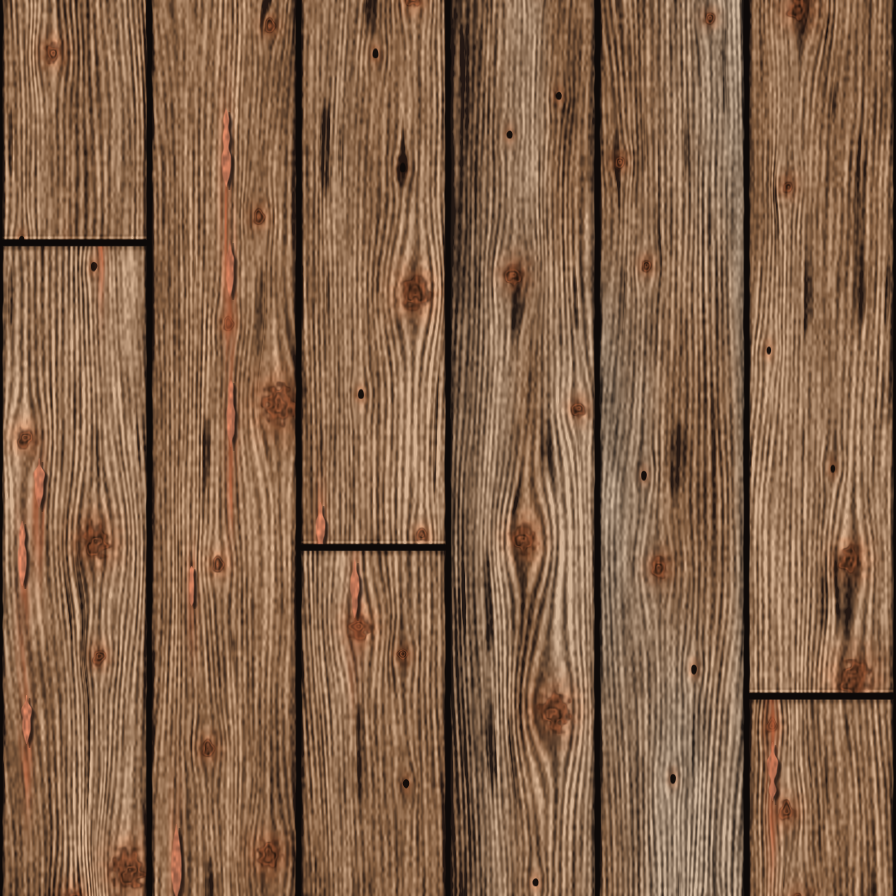
Give the GLSL for this texture, as a Shadertoy shader.

```glsl
// Weathered vertical wood planks with dark gaps, a few butt joints and peeling paint.
// Stretched noise and wavy lines form the grain; knots bend its coordinate outward.
// Knots, holes and paint slivers are scattered by an integer hash per board.

const float PLANKS = 6.0;
const float GAP_HALF = 0.0033;
const float JOINT_HALF = 0.0038;
const float GRAIN_LINES = 150.0;
const int KNOTS = 7;
const int CHIPS = 5;
const float HOLE_SHARE = 0.25;

// Per plank: joint height (negative is none), paint wear, greying, dark left side
const float JOINT[6] = float[6](0.729, -1.0, 0.389, -1.0, -1.0, 0.223);
const float WEAR[6] = float[6](0.3, 0.95, 0.3, 0.0, 0.0, 0.12);
const float GREYING[6] = float[6](0.1, 0.0, 0.1, 0.25, 0.5, 0.1);
const float SIDE_SHADE[6] = float[6](0.0, 0.0, 0.1, 0.75, 0.1, 0.0);

const vec3 WOOD_DARK = vec3(0.14, 0.09, 0.07);
const vec3 WOOD_MID = vec3(0.51, 0.36, 0.24);
const vec3 WOOD_LIGHT = vec3(0.82, 0.67, 0.54);
const vec3 KNOT_COLOR = vec3(0.35, 0.19, 0.11);
const vec3 PAINT_COLOR = vec3(0.80, 0.49, 0.36);
const vec3 STAIN_COLOR = vec3(0.64, 0.33, 0.20);
const vec3 GAP_COLOR = vec3(0.05, 0.035, 0.03);

float hash(vec2 cell) {
    uvec2 q = uvec2(ivec2(floor(cell))) * uvec2(1597334673u, 3812015801u);
    uint n = (q.x ^ q.y) * 1597334673u;
    n = (n ^ (n >> 15)) * 2246822519u;
    return float((n ^ (n >> 13)) >> 8) / 16777216.0;
}

float noise(vec2 p) {
    vec2 i = floor(p), f = fract(p);
    f = f * f * (3.0 - 2.0 * f);
    return mix(mix(hash(i), hash(i + vec2(1, 0)), f.x),
               mix(hash(i + vec2(0, 1)), hash(i + vec2(1, 1)), f.x), f.y);
}

// Coverage of the region where distance is below the edge
float inside(float edge, float dist, float blur) {
    return 1.0 - smoothstep(edge - blur, edge + blur, dist);
}

// Ragged vertical sliver, tapered at both ends
float sliver(vec2 d, float halfLength, float blur) {
    float taper = max(1.0 - pow(abs(d.y) / halfLength, 3.0), 0.0);
    float width = 0.0055 * taper * (0.25 + noise(vec2(d.y * 90.0, halfLength * 900.0)));
    return inside(width, abs(d.x), blur) * step(0.001, taper);
}

void mainImage(out vec4 fragColor, in vec2 fragCoord) {
    vec2 p = fragCoord / iResolution.xy;
    float px = 1.0 / iResolution.y;
    float column = min(floor(p.x * PLANKS), PLANKS - 1.0);
    int c = int(column);
    float across = p.x * PLANKS - column;
    float x = across / PLANKS;
    float seed = column + 17.0 * step(JOINT[c], p.y) + 3.0;
    vec2 shift = vec2(seed * 31.0, seed * 13.0);

    // Knots and holes, which also push the grain aside
    float u = x + 0.035 * noise(vec2(x * 14.0, p.y * 2.6) + shift);
    float knot = 0.0, hole = 0.0, rust = 0.0, rings = 0.0;
    for (int i = 0; i < KNOTS; i++) {
        vec2 key = vec2(seed, float(i) * 5.0 + 40.0);
        float size = hash(key + vec2(0, 2));
        vec2 center = vec2(mix(0.12, 0.88, hash(key)) / PLANKS,
                           (float(i) + hash(key + vec2(0, 1))) / float(KNOTS));
        vec2 d = vec2(x - center.x, fract(p.y - center.y + 0.5) - 0.5);
        float isHole = step(hash(key + vec2(0, 3)), HOLE_SHARE);
        float r = mix(mix(0.007, 0.022, size * size), 0.006, isHole);
        vec2 q = d / (r * vec2(1.9, 3.8));
        u -= d.x * 0.75 * exp(-dot(q, q));
        float k = length(d * vec2(1.0 + 0.5 * isHole, 0.85)) / r;
        k += 0.6 * (noise(d * 170.0 + shift) - 0.5);
        float body = inside(0.85, k, 0.25);
        knot = max(knot, body * (1.0 - isHole));
        hole = max(hole, inside(0.75, k, 0.2) * isHole);
        rust = max(rust, exp(-k * k * 0.45));
        rings += sin(k * 13.0) * body * (1.0 - isHole);
    }

    // Grain: growth lines, fibres, specks and broad patches
    float patches = noise(vec2(x * 22.0, p.y * 2.2) + shift);
    float strength = 0.12 + 0.5 * noise(vec2(u * 28.0, p.y * 3.0) + shift);
    float lines = sin(6.2832 * (u * GRAIN_LINES + 0.8 * noise(vec2(u * 60.0, p.y * 9.0))));
    float fibre = noise(vec2(u * 310.0, p.y * 16.0) + shift) - 0.5;
    float speck = noise(vec2(p.x * 400.0, p.y * 170.0) + shift) - 0.5;
    float tone = 0.2 + strength * lines + 0.85 * fibre + 0.65 * speck + 0.7 * (patches - 0.5);
    float crack = smoothstep(0.80, 0.93, noise(vec2(u * 125.0, p.y * 6.0) + shift + 70.0));
    tone -= 0.95 * crack * smoothstep(0.3, 0.6, noise(vec2(x * 30.0, p.y * 12.0) + shift));
    tone -= SIDE_SHADE[c] * (1.0 - smoothstep(0.08, 0.38, across));

    // Rounded plank edges with a thin lit bevel on the left
    float edge = (0.5 - abs(across - 0.5)) / PLANKS;
    float bevel = (x - 0.0065) / 0.0016;
    tone += 0.35 * exp(-bevel * bevel) - 0.8 * (1.0 - smoothstep(0.003, 0.009, edge));
    float jointY = p.y - JOINT[c];
    float lip = (jointY - 0.0058) / 0.0016;
    tone += 0.75 * exp(-lip * lip) - 0.45 * inside(0.008, abs(jointY), 0.003);

    vec3 color = mix(WOOD_MID, WOOD_LIGHT, clamp(tone, 0.0, 1.1));
    color = mix(color, WOOD_DARK, clamp(-tone, 0.0, 1.0));
    float grey = GREYING[c] * smoothstep(0.25, 0.75, patches);
    color = mix(color, vec3(dot(color, vec3(0.4, 0.5, 0.1))) * vec3(1.06, 1.0, 0.91), grey);
    color = mix(color, color * vec3(1.04, 0.8, 0.65), 0.7 * rust);
    color = mix(color, KNOT_COLOR * (1.0 + 0.3 * rings + 0.9 * speck), 0.78 * knot);
    color = mix(color, GAP_COLOR, 0.95 * hole);

    // Peeling paint: stain, cast shadow, then the raised sliver
    for (int i = 0; i < CHIPS; i++) {
        vec2 key = vec2(seed, float(i) * 5.0 + 140.0);
        float present = step(hash(key), WEAR[c]);
        float place = hash(key + vec2(0, 1));
        float halfLength = mix(0.018, 0.055, hash(key + vec2(0, 2)));
        vec2 d = vec2(x - mix(0.13, 0.8, place * place) / PLANKS,
                      p.y - (float(i) + hash(key + vec2(0, 3))) / float(CHIPS));
        vec2 s = (d + vec2(0.0, halfLength)) / vec2(0.0065, halfLength * 2.2);
        float stain = exp(-dot(s, s)) * (0.6 + fibre);
        color = mix(color, STAIN_COLOR * (1.0 + 0.5 * fibre), present * clamp(stain, 0.0, 0.8));
        float shadow = sliver(d - vec2(0.0035, -0.004), halfLength, 0.0015 + px * 0.5);
        color = mix(color, WOOD_DARK, 0.85 * present * shadow);
        float chip = sliver(d, halfLength, 0.0006 + px * 0.5);
        color = mix(color, PAINT_COLOR * (1.0 + 0.4 * speck + 0.2 * fibre), 0.9 * present * chip);
    }

    // Gaps between planks and at the joints
    float wobble = 0.0012 * (noise(vec2(column * 9.0, p.y * 60.0)) - 0.5);
    float gap = inside(GAP_HALF + wobble, edge, 0.0006 + px * 0.5);
    gap = max(gap, inside(JOINT_HALF, abs(jointY), 0.0006 + px * 0.5));
    fragColor = vec4(clamp(mix(color, GAP_COLOR, gap), 0.0, 1.0), 1.0);
}
```
